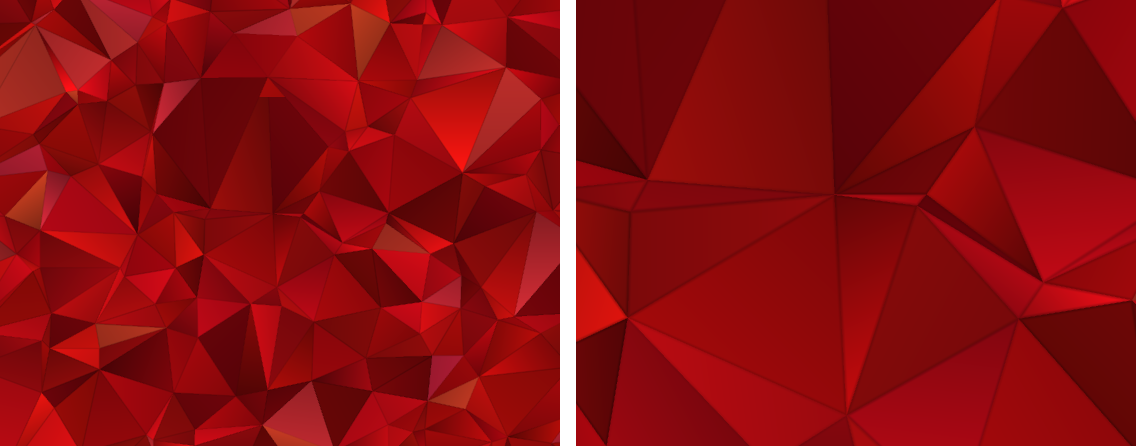
Left, the full canvas; right, a detail of the centre.
A WebGL 2 fragment shader for this background:

```glsl
#version 300 es
precision highp float;
// Low-poly field of irregular red triangles with soft shading and faint dark seams.
uniform vec2 u_resolution;
out vec4 outColor;

const float CELLS = 11.5;   // grid cells per canvas height
vec4 sites[49];             // xy: position, zw: grid cell
int siteCount = 0;

float cross2(vec2 a, vec2 b) { return a.x * b.y - a.y * b.x; }

float hash(vec3 k) {
    return fract(sin(dot(k, vec3(12.9898, 78.233, 37.719))) * 43758.547);
}

// Scatter jittered sites, dense in some regions and sparse in others.
void gatherSites(vec2 center) {
    for (int y = -3; y <= 3; y++)
        for (int x = -3; x <= 3; x++) {
            vec2 cell = floor(center) + vec2(x, y);
            float sparse = 0.28 + 0.22 * sin(cell.x * 0.9 + 1.3 * sin(cell.y * 0.7));
            if (hash(vec3(cell, 3.0)) < sparse) continue;
            vec2 jitter = vec2(hash(vec3(cell, 1.0)), hash(vec3(cell, 2.0)));
            sites[siteCount++] = vec4(cell + jitter * 1.2 - 0.1, cell);
        }
}

// Shrink a huge triangle around p until its circumcircle is empty (Delaunay).
void findTriangle(vec2 p, out vec4 a, out vec4 b, out vec4 c) {
    a = vec4(-40.0, -30.0, 0.0, 0.0);
    b = vec4(40.0, -30.0, 0.0, 0.0);
    c = vec4(0.0, 50.0, 0.0, 0.0);
    for (int pass = 0; pass < 20; pass++) {
        vec3 sq = vec3(dot(a.xy, a.xy), dot(b.xy, b.xy), dot(c.xy, c.xy));
        vec3 dx = vec3(c.x - b.x, a.x - c.x, b.x - a.x);
        vec3 dy = vec3(b.y - c.y, c.y - a.y, a.y - b.y);
        vec2 twiceCenter = vec2(dot(sq, dy), dot(sq, dx)) / cross2(b.xy - a.xy, c.xy - a.xy);
        float rim = sq.x - dot(twiceCenter, a.xy);
        float deepest = -1e-4;
        vec4 q = vec4(0.0);
        for (int i = 0; i < siteCount; i++) {
            vec2 s = sites[i].xy - p;
            float depth = dot(s, s - twiceCenter) - rim;
            if (depth < deepest) {
                deepest = depth;
                q = vec4(s, sites[i].zw);
            }
        }
        if (deepest > -2e-4) break;
        // Keep the part of the split triangle that still holds p.
        float sa = cross2(q.xy, a.xy), sb = cross2(q.xy, b.xy), sc = cross2(q.xy, c.xy);
        if (sa >= 0.0 && sb <= 0.0) c = q;
        else if (sb >= 0.0 && sc <= 0.0) a = q;
        else b = q;
    }
}

vec3 facetBase(float pick) {
    vec3 color = vec3(0.39, 0.02, 0.03);
    if (pick > 0.10) color = vec3(0.50, 0.035, 0.045);
    if (pick > 0.29) color = vec3(0.57, 0.03, 0.04);
    if (pick > 0.59) color = vec3(0.66, 0.04, 0.065);
    if (pick > 0.80) color = vec3(0.76, 0.05, 0.07);
    if (pick > 0.90) color = vec3(0.65, 0.15, 0.16);
    return color;
}

vec3 shade(vec2 p) {
    vec4 a, b, c;
    findTriangle(p, a, b, c);

    // Facet key from whole cell numbers, independent of vertex order.
    vec3 key = vec3(a.zw + b.zw + c.zw, a.z * a.w + b.z * b.w + c.z * c.w);
    vec3 color = facetBase(hash(key + 0.5));

    // Hue drifts between scarlet and crimson.
    float hue = hash(key + 7.3);
    color.gb *= vec2(1.35 - 0.7 * hue, 0.65 + 0.6 * hue);

    // Linear light across the facet.
    float angle = 6.2832 * hash(key + 4.1);
    float area = cross2(b.xy - a.xy, c.xy - a.xy);
    vec2 offset = -(a.xy + b.xy + c.xy) / (3.0 * sqrt(max(area, 1e-4)));
    float slope = dot(offset, vec2(cos(angle), sin(angle)));
    float strength = 0.1 + 0.4 * pow(hash(key + 9.7), 2.0);
    color *= 0.95 + 0.12 * hash(key + 2.9) + strength * clamp(slope, -1.0, 1.0);

    // Faint seam along the nearest edge, its weight varying by facet.
    vec3 edges = vec3(cross2(a.xy, b.xy) / length(b.xy - a.xy),
                      cross2(b.xy, c.xy) / length(c.xy - b.xy),
                      cross2(c.xy, a.xy) / length(a.xy - c.xy));
    float edge = min(edges.x, min(edges.y, edges.z)) / CELLS;
    float weight = 0.05 + 0.22 * hash(key + 5.7);
    return color * (1.0 - weight * (1.0 - smoothstep(0.0, 0.0024, edge)));
}

void main() {
    float scale = CELLS / u_resolution.y;
    vec2 origin = vec2(17.0, 5.0);
    gatherSites(gl_FragCoord.xy * scale + origin);

    // Four samples per pixel smooth the facet borders.
    vec3 sum = vec3(0.0);
    for (int i = 0; i < 4; i++) {
        vec2 shift = vec2(i & 1, i >> 1) * 0.7 - 0.35;
        sum += shade((gl_FragCoord.xy + shift) * scale + origin);
    }
    outColor = vec4(clamp(sum * 0.25, 0.0, 1.0), 1.0);
}
```
